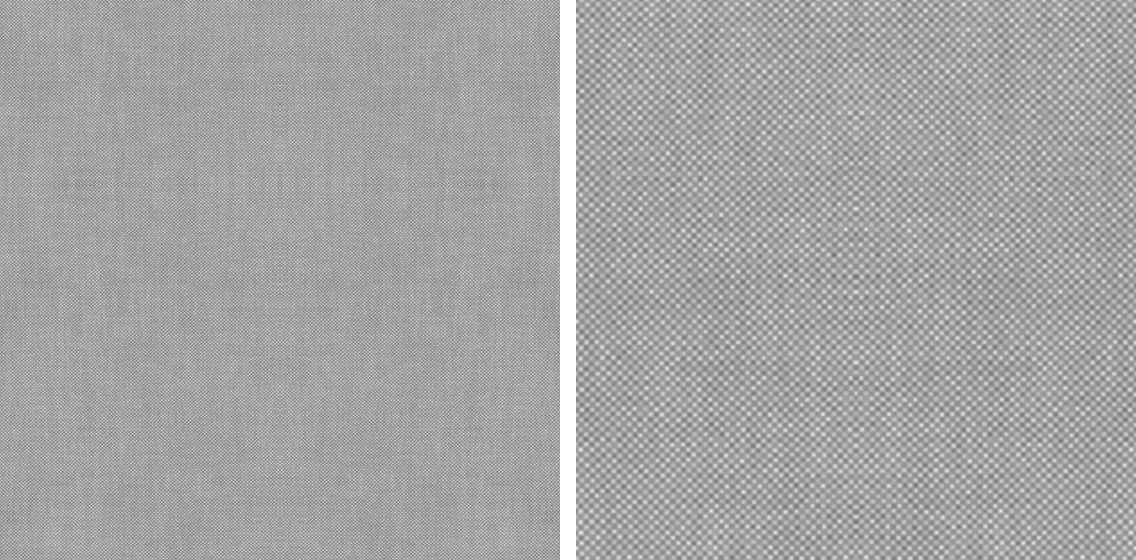
Left: the whole. Right: its middle third, enlarged.
Write a three.js fragment shader that draws this texture.

```glsl
varying vec2 vUv;

const float TAU = 6.2831853;
const vec2 WEAVE_REPEATS = vec2(156.0, 164.0);  // knots across and down
const vec2 MIRROR_CENTRE = vec2(0.5, 0.67);     // axes where the cloth reflects
const vec3 CLOTH_GREY = vec3(0.624);
const float KNOT_LIGHT = 0.18;     // height of raised weft knots
const float GAP_DARK = 0.105;      // depth of sunken warp crossings
const float KNOT_VARIATION = 0.7;  // uneven knot strength
const float GRAIN = 0.07;
const float WARP_STREAK = 0.035;
const float WEFT_STREAK = 0.03;
const float CLOUD = 0.007;
const float WOBBLE = 0.07;         // thread drift, in knots
const float SEAM_DARK = 0.07;

float hash(vec2 p) {
  vec3 q = fract(vec3(p.xyx) * 0.1031);
  q += dot(q, q.yzx + 33.33);
  return fract((q.x + q.y) * q.z);
}

// Tone drifting smoothly along one thread, from -0.5 to 0.5
float threadTone(float id, float along) {
  float cell = floor(along);
  float blend = smoothstep(0.0, 1.0, along - cell);
  return mix(hash(vec2(id, cell)), hash(vec2(id, cell + 1.0)), blend) - 0.5;
}

// Broad soft patches from layered sines
float clouds(vec2 p) {
  float sum = 0.0;
  float weight = 1.0;
  for (int i = 0; i < 4; i++) {
    sum += weight * sin(p.x + 1.7 * sin(p.y)) * sin(p.y + 1.3 * sin(p.x));
    p = mat2(1.5, 1.1, -1.1, 1.5) * p + 2.3;
    weight *= 0.7;
  }
  return sum;
}

void main() {
  vec2 cloth = abs(vUv - MIRROR_CENTRE);

  // Slightly uneven plain weave with staggered knots
  vec2 weave = cloth * WEAVE_REPEATS;
  weave += WOBBLE * sin(weave.yx * vec2(0.83, 0.61) + 2.0 * sin(weave * 0.37));
  vec2 waves = cos(TAU * weave);
  float relief = waves.x * waves.y;
  vec2 thread = floor(weave * 2.0 + 0.5);

  // Knot shading; variation fades out at each thread edge
  float strength = 1.0 + KNOT_VARIATION * (hash(thread) - 0.5);
  float shade = relief * strength * (relief > 0.0 ? KNOT_LIGHT : GAP_DARK);
  shade += GRAIN * abs(relief) * (hash(thread + 417.0) - 0.5);

  // Lighter and darker thread lengths
  shade += WARP_STREAK * threadTone(thread.x + 71.0, cloth.y * 19.0);
  shade += WEFT_STREAK * threadTone(thread.y + 903.0, cloth.x * 23.0);
  shade += CLOUD * clouds(cloth * 17.0);

  // Faint broken seam along the horizontal fold
  float fold = 1.0 - smoothstep(0.0, 0.6, cloth.y * WEAVE_REPEATS.y);
  float dashes = smoothstep(0.2, 0.9, cos(TAU * (cloth.x - 0.16) / 0.2));
  shade -= SEAM_DARK * fold * dashes * (0.5 + 0.5 * waves.x);

  gl_FragColor = vec4(clamp(CLOTH_GREY + shade, 0.0, 1.0), 1.0);
}
```
